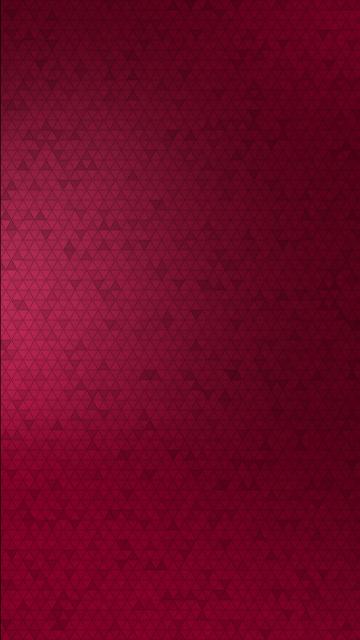
This background is drawn by a WebGL 2 fragment shader. Its source:

```glsl
#version 300 es
precision highp float;
// Crimson backdrop of small outlined triangles with a pink glow at the left edge.

uniform vec2 u_resolution;
out vec4 outColor;

const float ROWS = 64.0;            // triangle rows over the canvas height
const float SIDE = 1.1547;          // side of a triangle of height 1
const vec3 DARK = vec3(0.335, 0.003, 0.092);
const vec3 CRIMSON = vec3(0.515, 0.005, 0.160);
const vec3 PINK = vec3(0.29, 0.165, 0.21);

float hash(vec3 cell) {
    vec3 q = fract(cell * vec3(0.1031, 0.1030, 0.0973));
    q += dot(q, q.yzx + 33.33);
    return fract((q.x + q.y) * q.z);
}

// Soft round falloff, 1 at the centre.
float glow(vec2 p, vec2 centre, vec2 radius) {
    vec2 d = (p - centre) / radius;
    return exp(-dot(d, d));
}

// Three line directions whose integer values are the grid lines.
vec3 triangleAxes(vec2 p) {
    float x = p.x / SIDE;
    return vec3(p.y, x + 0.5 * p.y, x - 0.5 * p.y);
}

// Anti-aliased coverage of a line, given the distance to its middle.
float lineCoverage(float dist, float width, float pixel) {
    return clamp((0.5 * (width + pixel) - dist) / pixel, 0.0, 1.0) * min(1.0, width / pixel);
}

// Smooth light: crimson foot and upper right corner, pink glow on the left.
vec3 backdrop(vec2 uv) {
    float foot = 1.0 - smoothstep(0.10, 0.62, uv.y + 0.26 * uv.x);
    float corner = glow(uv, vec2(1.0, 0.97), vec2(0.40, 0.13));
    float side = glow(uv, vec2(-0.05, 0.46), vec2(0.60, 0.26));
    float warmth = clamp(foot + 0.60 * corner + 0.50 * side, 0.0, 1.0);
    float pink = glow(uv, vec2(-0.05, 0.56), vec2(0.54, 0.25));
    pink *= smoothstep(0.22, 0.38, uv.y);
    float haze = glow(uv, vec2(0.25, 0.77), vec2(0.30, 0.13));
    return mix(DARK, CRIMSON, warmth) + PINK * (pink + 0.18 * haze);
}

// Brightness of one triangle: slight variation, with a few darker ones.
float cellTone(vec3 cell) {
    float tone = 1.04 - 0.07 * hash(cell);
    float rare = smoothstep(0.80, 1.0, hash(cell + 71.0));
    return tone - 0.16 * rare;
}

void main() {
    vec2 uv = gl_FragCoord.xy / u_resolution;
    vec2 p = gl_FragCoord.xy / u_resolution.y * ROWS;
    float pixel = ROWS / u_resolution.y;

    // Triangle cells
    vec3 axes = triangleAxes(p);
    vec3 color = backdrop(uv) * cellTone(floor(axes) + 100.0);

    // Grid lines
    vec3 dist = 0.5 - abs(fract(axes) - 0.5);
    float slanted = lineCoverage(min(dist.y, dist.z), 0.085, pixel);
    float level = lineCoverage(dist.x, 0.085, pixel);
    color *= 1.0 - 0.30 * max(slanted, level);

    // Dark rim on the left border
    color *= 1.0 - 0.75 * lineCoverage(p.x, 0.16, pixel);
    outColor = vec4(color, 1.0);
}
```
